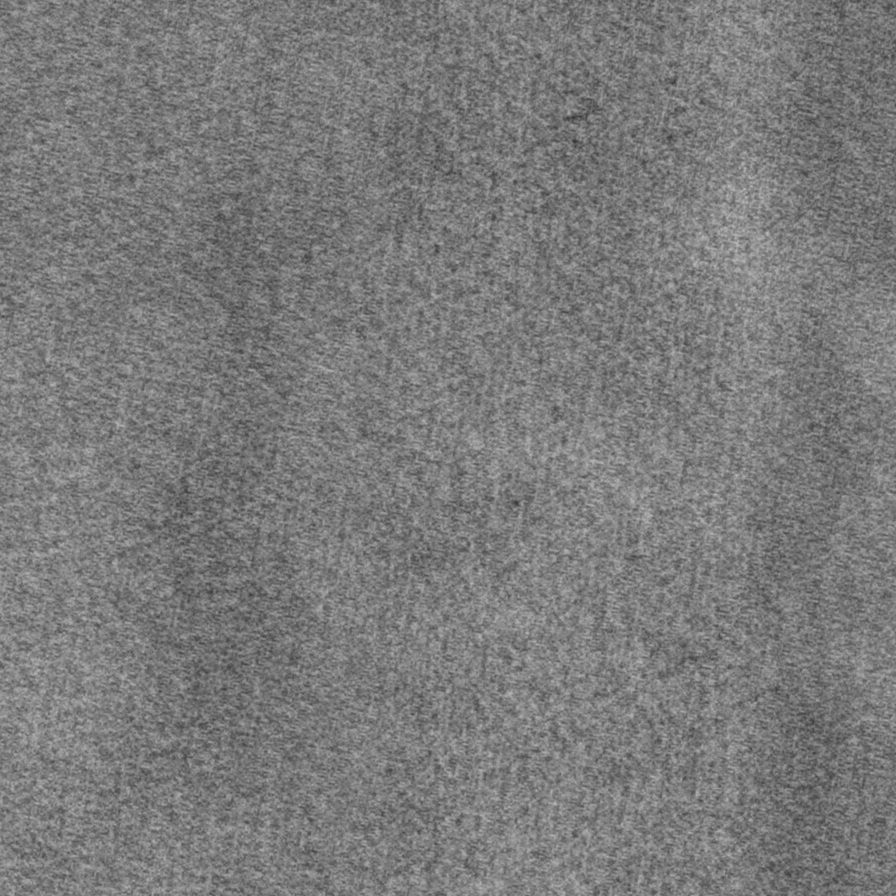
Give the GLSL for this texture, as a WebGL 1 fragment shader.

```glsl
precision highp float;
uniform vec2 u_resolution;

float hash(vec2 cell) {
  return fract(sin(dot(cell, vec2(127.1, 311.7))) * 43758.5453);
}

float noise(vec2 p) {
  vec2 cell = floor(p);
  vec2 f = fract(p);
  f = f * f * (3.0 - 2.0 * f);
  return mix(mix(hash(cell), hash(cell + vec2(1.0, 0.0)), f.x),
             mix(hash(cell + vec2(0.0, 1.0)), hash(cell + 1.0), f.x), f.y);
}

float fbm(vec2 p) {
  float sum = 0.0;
  float weight = 0.5;
  for (int octave = 0; octave < 5; octave++) {
    sum += weight * noise(p);
    p = mat2(1.6, 1.2, -1.2, 1.6) * p + 17.3;
    weight *= 0.5;
  }
  return sum / 0.97;
}

// Soft vertical stripe around a column
float band(float x, float center, float width) {
  float d = (x - center) / width;
  return exp(-d * d);
}

// Broad shading of the brushed pile
float pileShade(vec2 uv, float column) {
  float shade = 0.045 * band(column, 0.82, 0.045)
              + 0.022 * band(column, 0.53, 0.13)
              + 0.016 * band(column, 0.03, 0.08)
              - 0.022 * band(column, 0.27, 0.10)
              - 0.018 * band(column, 0.67, 0.05)
              - 0.030 * band(column, 0.92, 0.05);
  vec2 warp = vec2(fbm(uv * 5.0 + 3.0), fbm(uv * 5.0 + 41.0)) - 0.5;
  shade += 0.15 * (fbm(uv * vec2(6.0, 4.5) + warp * 1.6 + 9.0) - 0.5);

  // Patches whose nap lies the other way, with crisper rims
  float patchField = fbm(uv * vec2(7.0, 6.0) + warp * 2.5 + 63.0);
  shade += 0.022 * (smoothstep(0.52, 0.60, patchField) - 0.35);
  return shade;
}

// Short fibers: lying sideways where smooth, rounder tufts where open
float fiberGrain(vec2 uv, float openness) {
  vec2 p = mat2(0.98, 0.17, -0.17, 0.98) * uv;
  float lying = noise(p * vec2(125.0, 260.0) + 5.0);
  float tuft = noise(p * vec2(175.0, 165.0) + 31.0);
  float coarse = mix(lying, tuft, openness) - 0.5;
  float medium = noise(p * vec2(300.0, 350.0) + 77.0) - 0.5;
  float fine = noise(p * 480.0 + 140.0) - 0.5;
  return 0.14 * coarse + 0.17 * medium + 0.16 * fine;
}

void main() {
  vec2 uv = gl_FragCoord.xy / u_resolution;
  float column = uv.x + 0.06 * (fbm(uv * vec2(6.0, 5.0) + 22.0) - 0.5);
  float openness = smoothstep(0.33, 0.46, column)
                 * (1.0 - 0.8 * smoothstep(0.85, 0.90, column));

  float gray = 0.484 + pileShade(uv, column) + fiberGrain(uv, openness);

  // Faint upright rows of the backing
  float rowX = uv.x + 0.003 * noise(uv * vec2(30.0, 60.0));
  float rowFade = 0.3 + 0.7 * noise(uv * vec2(12.0, 7.0) + 50.0);
  gray += 0.017 * openness * rowFade * sin(rowX * 6.2832 * 112.0);

  // Dark gaps between tufts, in loose clusters
  float gaps = smoothstep(0.70, 0.90, noise(uv * vec2(92.0, 98.0) + 200.0));
  float clusters = smoothstep(0.40, 0.65, fbm(uv * 8.0 + 88.0));
  gray -= 0.08 * gaps * clusters * mix(0.25, 1.0, openness);

  // Bright fiber tips
  float tips = smoothstep(0.80, 0.97, noise(uv * vec2(230.0, 250.0) + 300.0));
  gray += 0.06 * tips * (0.5 + band(column, 0.82, 0.05));

  gl_FragColor = vec4(vec3(gray), 1.0);
}
```
